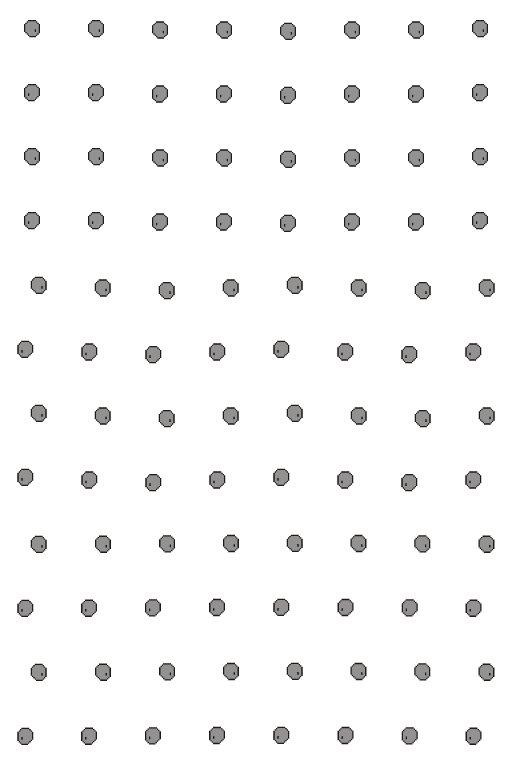
Write a WebGL 2 fragment shader that draws this pattern.

```glsl
#version 300 es
precision highp float;

#define ROWS 12.0
#define BAND_ROWS 4.0
#define GRID 48.0
#define HALF_SIZE vec2(5.5, 6.0)
#define CORNER_CUT 8.5
#define SWING 5.0
#define SAMPLES 4
#define PAPER vec3(1.0)
#define FILL vec3(0.58, 0.57, 0.57)
#define INK vec3(0.11)

uniform vec2 u_resolution;
out vec4 fragColor;

const float PI = 3.14159;

// Displacement of a pebble from its cell centre, in grid squares, y up
vec2 pebbleOffset(float column, float row, float side) {
  float band = floor(row / BAND_ROWS);
  float phase = column * PI / 4.0;
  if (band < 0.5) return vec2(0.0, -floor(-1.8 - cos(phase)) - 0.5);  // stepped bob
  if (band < 1.5) return vec2(side * SWING, 2.0 * cos(2.0 * phase));  // quick bounce
  return vec2(side * (SWING + 0.3 * sin(phase)), 0.1 - 0.4 * cos(phase));  // slow drift
}

// Blocky pebble: clipped octagon with a one-square outline and a small eye
vec3 pebbleColor(vec2 p) {
  vec2 square = vec2(floor(p.x) + 0.5, floor(p.y + 0.5));
  vec2 a = abs(square);
  float cut = CORNER_CUT - (square.x < 0.0 && square.y < 0.0 ? 1.0 : 0.0);
  float d = max(max(a.x - HALF_SIZE.x, a.y - HALF_SIZE.y), a.x + a.y - cut);
  if (d > 0.1) return PAPER;
  bool outline = d > -0.9;
  bool eye = abs(square.x - 2.5) < 0.1 && abs(square.y + 1.5) < 0.6;
  return outline || eye ? INK : FILL;
}

vec3 patternColor(vec2 cellPos) {
  vec2 cell = floor(cellPos);
  float row = ROWS - 1.0 - cell.y;
  float side = mod(row, 2.0) < 0.5 ? 1.0 : -1.0;
  vec2 p = (fract(cellPos) - 0.5) * GRID - pebbleOffset(cell.x, row, side);
  p.x *= side;  // alternate rows face the other way
  return pebbleColor(p);
}

void main() {
  // Average a small grid of samples to smooth the edges
  vec3 sum = vec3(0.0);
  for (int j = 0; j < SAMPLES; j++) {
    for (int i = 0; i < SAMPLES; i++) {
      vec2 jitter = (vec2(i, j) + 0.5) / float(SAMPLES) - 0.5;
      sum += patternColor((gl_FragCoord.xy + jitter) / u_resolution.y * ROWS);
    }
  }
  fragColor = vec4(sum / float(SAMPLES * SAMPLES), 1.0);
}
```
